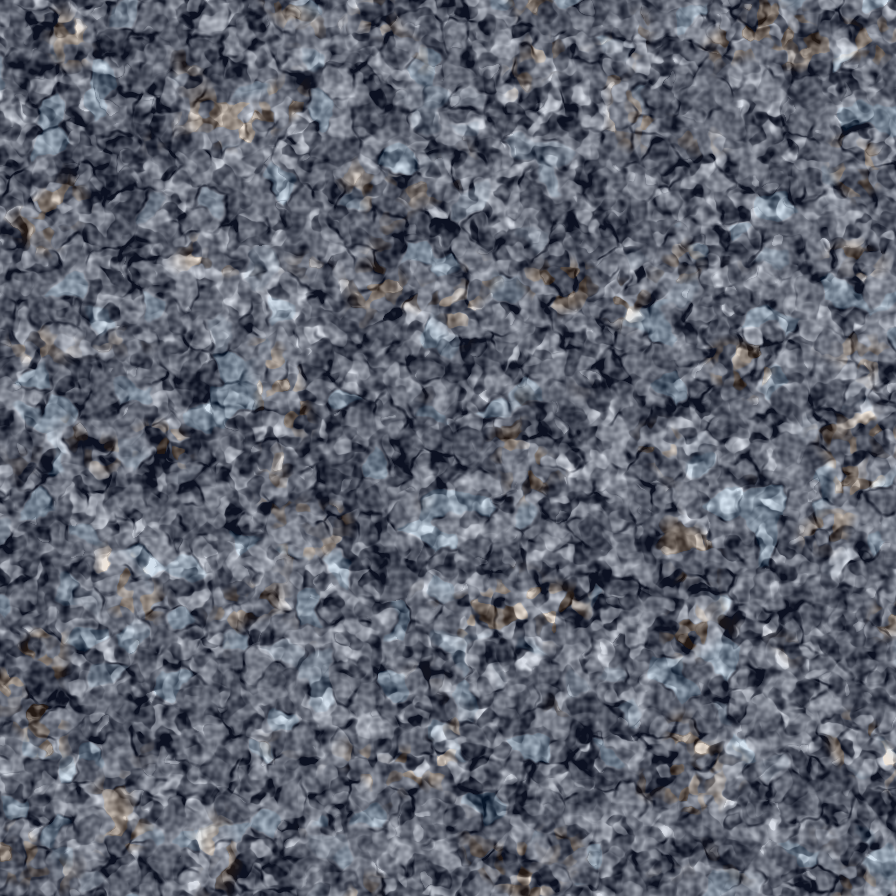
Give the GLSL for this texture, as a WebGL 1 fragment shader.

```glsl
precision highp float;
// Polished blue-grey granite: ragged mineral grains, dark gaps and pale flecks.

uniform vec2 u_resolution;

#define GRAIN_SCALE 33.0    // large grains across the canvas
#define CHIP_SCALE 74.0     // small chips across the canvas
#define GRAIN_CONTRAST 0.40
#define CHIP_CONTRAST 0.56
#define CLOUD_CONTRAST 0.45
#define GRIT_CONTRAST 0.35
#define GAP_DEPTH 0.40
#define BASE_TONE 0.44
#define RAGGEDNESS 0.008
#define DARK_STONE vec3(0.10, 0.12, 0.18)
#define PALE_STONE vec3(0.75, 0.77, 0.81)
#define WARM_TINT vec3(0.09, 0.03, -0.05)

const float TAU = 6.2831853;

vec3 hash3(vec2 cell) {
    vec3 q = fract(cell.xyx * vec3(0.1031, 0.1030, 0.0973));
    q += dot(q, q.yxz + 33.33);
    return fract((q.xxy + q.yzz) * q.zyx);
}

float cornerSlope(vec2 corner, vec2 offset) {
    float angle = TAU * hash3(corner + 71.0).x;
    return dot(vec2(cos(angle), sin(angle)), offset);
}

float gradientNoise(vec2 p) {
    vec2 i = floor(p);
    vec2 f = p - i;
    vec2 u = f * f * f * (f * (f * 6.0 - 15.0) + 10.0);
    vec2 e = vec2(1.0, 0.0);
    float low = mix(cornerSlope(i, f), cornerSlope(i + e, f - e), u.x);
    float high = mix(cornerSlope(i + e.yx, f - e.yx), cornerSlope(i + e.xx, f - e.xx), u.x);
    return mix(low, high, u.y);
}

vec2 noisePair(vec2 p) {
    return vec2(gradientNoise(p), gradientNoise(p + 37.7));
}

// Soft-edged cells, each stretched its own way.
// Returns two random values of the cell and the distance to its border.
vec3 grains(vec2 p, float sharpness) {
    vec2 home = floor(p);
    vec2 values = vec2(0.0);
    float total = 0.0;
    float nearest = 8.0;
    float second = 8.0;
    for (int y = -1; y <= 1; y++) {
        for (int x = -1; x <= 1; x++) {
            vec2 cell = home + vec2(float(x), float(y));
            vec3 place = hash3(cell);
            vec3 traits = hash3(cell + 19.0);
            vec2 d = cell + place.xy - p;
            float angle = TAU * place.z;
            vec2 axis = vec2(cos(angle), sin(angle));
            vec2 local = vec2(dot(d, axis), dot(d, vec2(-axis.y, axis.x)));
            float dist = length(local * vec2(0.82, 1.25));
            float weight = exp(-sharpness * dist);
            values += weight * traits.xy;
            total += weight;
            second = min(second, max(nearest, dist));
            nearest = min(nearest, dist);
        }
    }
    return vec3(values / total, second - nearest);
}

void main() {
    vec2 p = gl_FragCoord.xy / min(u_resolution.x, u_resolution.y) + 1.0;

    // Ragged grain outlines
    vec2 q = p + RAGGEDNESS * noisePair(p * 42.0);
    q += 0.4 * RAGGEDNESS * noisePair(p * 105.0 + 11.0);

    vec3 grain = grains(q * GRAIN_SCALE, 22.0);
    vec3 chip = grains(q * CHIP_SCALE + 5.3, 15.0);
    float cloud = gradientNoise(q * 62.0 + 3.1);
    float grit = gradientNoise(p * 135.0 + 8.7);
    float drift = gradientNoise(p * 5.0);

    // Some grains are calm and plain, others are broken into chips
    float breakup = mix(0.45, 1.25, smoothstep(0.1, 0.7, grain.y));
    float tone = BASE_TONE + 0.15 * drift;
    tone += GRAIN_CONTRAST * (grain.x - 0.5);
    tone += breakup * (CHIP_CONTRAST * (chip.x - 0.5) + CLOUD_CONTRAST * cloud);
    tone += GRIT_CONTRAST * grit;

    // Dark mineral between the grains
    float border = 1.0 - smoothstep(0.0, 0.24, grain.z);
    tone -= GAP_DEPTH * border * smoothstep(-0.05, 0.25, gradientNoise(p * 30.0 + 21.0));

    // Small pale flecks
    tone += 0.22 * smoothstep(0.86, 0.94, chip.y) * smoothstep(0.0, 0.2, cloud);

    vec3 color = mix(DARK_STONE, PALE_STONE, clamp(tone, -0.08, 1.15));

    // Rusty and icy patches
    float warmth = smoothstep(0.08, 0.35, gradientNoise(p * 11.0 + 4.0));
    color += WARM_TINT * warmth * smoothstep(0.5, 0.8, chip.y);
    float ice = smoothstep(0.82, 0.92, grain.x) * (1.0 - warmth);
    color += vec3(-0.025, 0.01, 0.025) * ice;

    gl_FragColor = vec4(clamp(color, 0.0, 1.0), 1.0);
}
```
